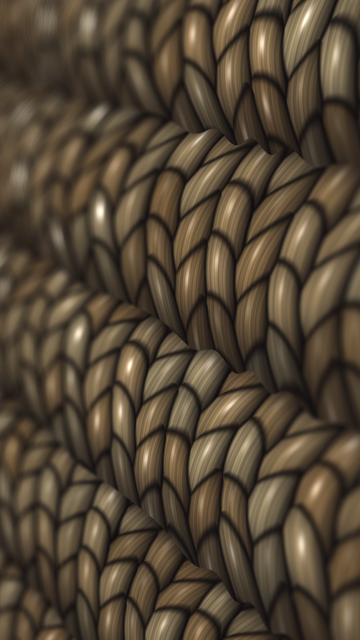
Reproduce this texture procedurally as a Shadertoy shader.

```glsl
// Woven rope basket seen at a slant: bulging rows of bent, plaited strands.
// Overlapping leaf domes on a staggered, perspective-warped lattice form the
// plaits; a disc of samples that grows away from the focal line blurs them.

const vec3 SHADOW = vec3(0.068, 0.055, 0.060);
const vec3 BROWN  = vec3(0.48, 0.375, 0.245);
const vec3 STRAW  = vec3(0.56, 0.50, 0.38);
const vec3 GLOSS  = vec3(0.76, 0.76, 0.79);

const float ROW_HEIGHT = 0.245;      // at the far (left) side
const float ROW_GROWTH = 0.17;       // added towards the near (right) side
const float STRAND_DENSITY = 14.6;
const float STRAND_GROWTH = 1.45;
const float LEAVES_PER_ROW = 3.8;
const float TOP_SLOPE = 0.58;        // sideways run of strands at a row's top
const float BEND_CENTRE = 0.66;      // where in the row strands stand upright
const float LEAN = 0.15;             // tilt of the leaves
const float SLANT = 0.42;            // obliqueness of the leaf ends
const vec2  LEAF_SIZE = vec2(0.64, 0.95);
const float CREASE_WIDTH = 0.36;
const float BLUR = 0.027;
const float SHARP_ZONE = 0.10;
const int   SAMPLES = 44;
const float GOLDEN_ANGLE = 2.399963;

vec2 hash22(vec2 p) {
    vec2 q = vec2(dot(p, vec2(127.1, 311.7)), dot(p, vec2(269.5, 183.3)));
    return fract(sin(q) * 43758.55);
}

// Colour of one leaf; e is the position inside it, from -1 to 1
vec3 shadeLeaf(vec2 e, vec2 rnd, float light, float sparkle) {
    float dome = 1.0 - dot(e, e);
    float diffuse = clamp(0.10 + 0.88 * dome - 0.42 * e.x - 0.22 * e.y, 0.0, 1.12);
    float bow = e.x * (1.0 + 0.25 * e.y) + 0.06 * sin(2.5 * e.y + 6.0 * rnd.x);
    float fibre = 1.0 + 0.09 * sin(13.0 * bow + 6.0 * rnd.y)
                      + 0.09 * sin(31.0 * bow + 9.0 * rnd.x + e.y)
                      + 0.06 * sin(57.0 * bow + 5.0 * rnd.y);
    vec3 albedo = mix(BROWN, STRAW, rnd.x) * fibre * (0.86 + 0.28 * rnd.y);
    vec3 colour = mix(SHADOW, albedo, diffuse * light);

    // Waxy glint near the upper left, strong on only some leaves
    vec2 s = (e - vec2(-0.25 + 0.2 * rnd.x, -0.42 + 0.2 * rnd.y)) * vec2(8.5, 5.5);
    float glint = 0.18 + 0.7 * pow(rnd.y, 4.0) + sparkle * step(0.8, rnd.x);
    return colour + GLOSS * glint * exp(-dot(s, s)) * light;
}

// Weave at p: x from 0 to 1 rightwards, y from 0 to 1 downwards
vec3 weave(vec2 p) {
    // Sloping rows that widen towards the viewer, with scalloped borders
    float height = ROW_HEIGHT + ROW_GROWTH * p.x;
    float rows = (p.y + 0.125 + 0.02 * p.x) / height;
    float row = floor(rows + 0.025 * sin(38.0 * p.x + 3.0 * sin(9.0 * p.x)));
    float v = rows - row;

    // Bowed strands; the bow allows for the slope of the row itself
    float rowSlope = (ROW_GROWTH * row - 0.02) / height;
    float bend = TOP_SLOPE / (1.0 + TOP_SLOPE * rowSlope) / (2.0 * BEND_CENTRE);
    float t = v - BEND_CENTRE;
    float bow = bend * t * t * (0.8 + 0.35 * p.x);
    float u = STRAND_DENSITY * log(max(1.0 + STRAND_GROWTH * (p.x - bow), 0.1));
    u += 3.37 * row + 0.10 * sin(5.0 * v + 2.0 * row + 0.7 * u);
    vec2 grid = vec2(u, v * LEAVES_PER_ROW);

    // Dark valleys between rows, dimmer corners, sparkle in the far distance
    vec2 c = p - vec2(0.55, 0.42);
    float light = smoothstep(-0.14, 0.14, v) * mix(0.36, 1.0, smoothstep(1.04, 0.60, v));
    light *= 1.04 - 0.34 * dot(c, c);
    float sparkle = 1.6 * smoothstep(0.5, 0.3, p.x) * smoothstep(0.7, 0.35, p.y);

    // The highest overlapping leaf is visible; near-ties are creases
    vec3 colour = SHADOW;
    float top = -9.0;
    float second = -9.0;
    for (int i = -1; i <= 1; i++) {
        float column = floor(grid.x) + float(i);
        float odd = mod(column, 2.0);
        float twist = mix(-0.5, 1.0, odd);
        for (int j = -1; j <= 1; j++) {
            float k = floor(grid.y - 0.5 * odd) + float(j);
            vec2 rnd = hash22(vec2(column, k + 17.0 * row));
            vec2 d = grid - vec2(column + 0.5, k + 0.5 + 0.5 * odd);
            d += (rnd - 0.5) * vec2(0.16, 0.28);
            d += twist * vec2(LEAN, SLANT) * d.yx;
            d.x -= 0.10 * d.y * d.y;
            vec2 e = d / LEAF_SIZE;
            e.x *= 1.0 - 0.28 * e.y;
            float dome = 1.0 - dot(e, e);
            float z = dome - 0.46 * e.y + 0.3 * (rnd.y - 0.5);
            if (dome > 0.0 && z > top) {
                second = top;
                top = z;
                colour = shadeLeaf(e, rnd, light, sparkle);
            } else if (dome > 0.0) {
                second = max(second, z);
            }
        }
    }
    float crease = smoothstep(-0.04, CREASE_WIDTH, top - second);
    return mix(SHADOW * 0.9, colour, 0.16 + 0.84 * crease);
}

void mainImage(out vec4 fragColor, in vec2 fragCoord) {
    vec2 p = fragCoord / iResolution.xy;
    float aspect = iResolution.x / iResolution.y;

    // Focal line drifts right towards the top; blur grows on both sides
    float focus = 0.5 + 0.31 * p.y * p.y;
    float defocus = max(abs(p.x - focus) - SHARP_ZONE, 0.0);
    float radius = BLUR * defocus * (0.70 + 0.45 * p.y);
    radius = max(radius, 0.6 / iResolution.y);

    vec3 sum = vec3(0.0);
    for (int i = 0; i < SAMPLES; i++) {
        float angle = GOLDEN_ANGLE * float(i);
        float r = radius * sqrt((float(i) + 0.5) / float(SAMPLES));
        vec2 q = p + r * vec2(cos(angle) / aspect, sin(angle));
        sum += weave(vec2(q.x, 1.0 - q.y));
    }
    fragColor = vec4(clamp(sum / float(SAMPLES), 0.0, 1.0), 1.0);
}
```
